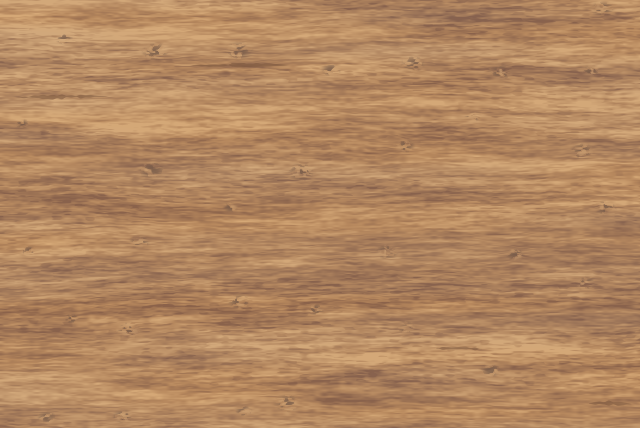
Write a Shadertoy shader that draws this texture.

```glsl
// Strand-woven bamboo board: long horizontal fibres in tan and brown.
// Stretched value noise gives bands and fibres; pale ridges, dark pores,
// speckled nodes and thin resin lenses are laid over it.

const vec3 DARK  = vec3(0.600, 0.440, 0.328);
const vec3 MID   = vec3(0.708, 0.532, 0.374);
const vec3 LIGHT = vec3(0.800, 0.630, 0.450);
const vec3 RESIN = vec3(0.500, 0.355, 0.255);
const vec3 NODE  = vec3(0.450, 0.345, 0.280);

// Integer hash of a lattice cell, 0 to 1
float hash(ivec2 cell, int seed) {
    uint h = uint(cell.x) * 1597334677u ^ uint(cell.y) * 3812015801u ^ uint(seed) * 2654435769u;
    h = (h ^ (h >> 16)) * 2246822519u;
    h = (h ^ (h >> 13)) * 3266489917u;
    return float((h ^ (h >> 16)) >> 8) / 16777216.0;
}

// Smooth value noise, -1 to 1
float noise(vec2 p, int seed) {
    ivec2 i = ivec2(floor(p));
    vec2 f = fract(p);
    f = f * f * (3.0 - 2.0 * f);
    float low  = mix(hash(i, seed), hash(i + ivec2(1, 0), seed), f.x);
    float high = mix(hash(i + ivec2(0, 1), seed), hash(i + ivec2(1, 1), seed), f.x);
    return 2.0 * mix(low, high, f.y) - 1.0;
}

// Offset from the jittered centre of the cell around p; z is the cell's own chance
vec3 scatter(vec2 p, vec2 size, vec2 jitter, int seed) {
    ivec2 cell = ivec2(floor(p / size));
    vec2 shift = vec2(hash(cell, seed), hash(cell, seed + 1)) - 0.5;
    vec2 centre = (vec2(cell) + 0.5 + shift * jitter) * size;
    return vec3(p - centre, hash(cell, seed + 2));
}

// Gentle wandering of the fibre direction
float bendGrain(vec2 p) {
    return 0.014 * noise(p * vec2(1.4, 4.0), 1)
         + 0.005 * noise(p * vec2(5.0, 18.0), 2)
         + 0.0014 * noise(p * vec2(24.0, 60.0), 3);
}

// Tone of the bands and fibres, around zero
float fibreTone(vec2 p) {
    float tone = 0.0;
    vec2 frequency = vec2(0.8, 11.0);
    float weight = 0.50;
    for (int i = 0; i < 5; i++) {
        tone += weight * noise(p * frequency + float(i) * 7.3, 10 + i);
        frequency *= vec2(2.25, 2.2);
        weight *= 1.06;
    }
    return tone + 0.42 * noise(p * vec2(70.0, 320.0), 16);
}

// Thin pale strands along the zero lines of a stretched noise
float paleStrands(vec2 p) {
    float ridge = 1.0 - smoothstep(0.0, 0.16, abs(noise(p * vec2(0.6, 14.0), 20)));
    return ridge * smoothstep(-0.1, 0.5, noise(p * vec2(1.0, 7.0), 21));
}

// Short dark dashes, gathered in some of the bands
float pores(vec2 p) {
    float dash = smoothstep(0.2, 0.6, noise(p * vec2(38.0, 270.0), 30));
    return dash * smoothstep(-0.5, 0.5, noise(p * vec2(1.6, 16.0), 31));
}

// Soft round mask of a bamboo node
float nodeMask(vec3 spot) {
    float size = mix(0.6, 1.2, fract(spot.z * 17.0));
    float d = length(spot.xy / (vec2(0.032, 0.022) * size));
    return (1.0 - smoothstep(0.15, 1.0, d)) * step(spot.z, 0.75);
}

// Pointed, ragged resin streak
float resinLens(vec3 spot, float ragged) {
    float halfLength = mix(0.03, 0.13, fract(spot.z * 31.0));
    float taper = max(1.0 - pow(spot.x / halfLength, 2.0), 0.0);
    float halfWidth = 0.005 * taper * (0.75 + 0.6 * ragged);
    float inside = 1.0 - smoothstep(-0.0015, 0.0015, abs(spot.y) - halfWidth);
    return inside * smoothstep(0.0, 0.15, taper) * step(spot.z, 0.13);
}

vec3 woodColor(float tone) {
    tone = clamp(tone, -1.6, 1.3);
    return tone < 0.0 ? mix(MID, DARK, -tone) : mix(MID, LIGHT, tone);
}

void mainImage(out vec4 fragColor, in vec2 fragCoord) {
    vec2 p = fragCoord / iResolution.y;

    // Fibres swerve around the nodes
    vec3 spot = scatter(p, vec2(0.21, 0.19), vec2(0.65, 0.75), 40);
    float node = nodeMask(spot);
    float curl = noise(p * vec2(45.0, 60.0), 43);
    vec2 grain = vec2(p.x, p.y + bendGrain(p) + 0.005 * node * curl);

    // Base wood
    float tone = fibreTone(grain);
    tone += 0.72 * paleStrands(grain) - 0.62 * pores(grain) + 0.08;
    vec3 color = woodColor(tone);
    color += vec3(0.010, 0.0, -0.012) * noise(grain * vec2(2.0, 25.0), 50);

    // Resin lenses
    vec3 lens = scatter(vec2(p.x, grain.y), vec2(0.42, 0.16), vec2(0.35, 0.8), 60);
    float ragged = noise(p * vec2(90.0, 60.0), 63);
    color = mix(color, RESIN, 0.65 * resinLens(lens, ragged));

    // Node speckle: dark cracks and pale chips
    float speckle = noise(p * vec2(110.0, 210.0) + 0.8 * curl, 70);
    color = mix(color, NODE, 0.75 * node * smoothstep(0.1, 0.5, speckle));
    color = mix(color, LIGHT, 0.6 * node * smoothstep(0.2, 0.6, -speckle));

    fragColor = vec4(color, 1.0);
}
```
